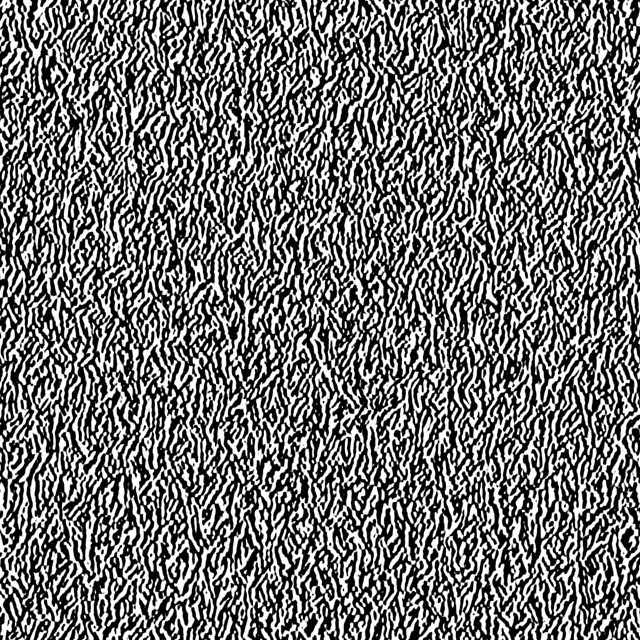
Give the GLSL for this texture, as a three.js fragment shader.

```glsl
// Dense black and white bristles: thin, wiggly, mostly upright strokes.
// Stretched gradient noise, differenced across its strokes to keep them even,
// is laid down in a fan of directions and the sum is cut into two tones.

#define STROKES 152.0    // noise cells across the canvas
#define STRETCH 5.2      // stroke length over width
#define LEAN 0.14        // mean tilt to the right, radians
#define SPREAD 0.72      // half angle of the fan, radians
#define PATCHES 27.0     // patches of one direction across the canvas
#define GRAIN 0.36       // strength of the fine roughness
#define LEVEL 0.046      // cut level, higher is darker
#define EDGE 0.0014      // half width of the soft edge, canvas units
#define DARK vec3(0.005)
#define LIGHT vec3(0.995)

const int LAYERS = 6;

varying vec2 vUv;

// Unit gradient at a lattice point
vec2 latticeGradient(vec2 cell) {
  vec3 h = fract(cell.xyx * vec3(0.1031, 0.1030, 0.0973));
  h += dot(h, h.yzx + 33.33);
  float angle = 6.28319 * fract((h.x + h.y) * h.z);
  return vec2(cos(angle), sin(angle));
}

float gradientNoise(vec2 p) {
  vec2 cell = floor(p);
  vec2 f = p - cell;
  vec2 u = f * f * f * (f * (f * 6.0 - 15.0) + 10.0);
  vec2 right = vec2(1.0, 0.0);
  vec2 up = vec2(0.0, 1.0);
  float bottom = mix(dot(latticeGradient(cell), f),
                     dot(latticeGradient(cell + right), f - right), u.x);
  float top = mix(dot(latticeGradient(cell + up), f - up),
                  dot(latticeGradient(cell + 1.0), f - 1.0), u.x);
  return mix(bottom, top, u.y);
}

// Difference across x removes broad blotches and leaves even strokes
float strokeNoise(vec2 q) {
  vec2 halfStroke = vec2(0.35, 0.0);
  return gradientNoise(q + halfStroke) - gradientNoise(q - halfStroke);
}

// Sum of the stroke layers, positive on light strokes
float bristleField(vec2 p) {
  float sum = 0.0;
  float power = 0.0;
  for (int i = 0; i < LAYERS; i++) {
    float id = float(i);
    float fan = 2.0 * id / float(LAYERS - 1) - 1.0;
    float angle = LEAN + SPREAD * fan;
    vec2 along = vec2(sin(angle), cos(angle));
    vec2 across = vec2(along.y, -along.x);

    // Patch in which this direction dominates
    float patchNoise = gradientNoise(p * PATCHES + id * vec2(37.3, 53.9) + 200.4);
    float weight = mix(0.12, 1.0, smoothstep(-0.15, 0.4, patchNoise));
    weight *= 1.0 - 0.4 * fan * fan;

    vec2 q = STROKES * vec2(dot(p, across), dot(p, along) / STRETCH);
    sum += weight * strokeNoise(q + id * vec2(71.7, 43.1) + 210.6);
    power += weight * weight;
  }
  float grain = GRAIN * strokeNoise(p * STROKES * vec2(1.1, 0.85) + 311.7);
  return sum * inversesqrt(power) + grain - LEVEL;
}

void main() {
  // Field and its slope give the distance to the nearest stroke edge
  float stepSize = 0.0003;
  float field = bristleField(vUv);
  vec2 slope = vec2(bristleField(vUv + vec2(stepSize, 0.0)),
                    bristleField(vUv + vec2(0.0, stepSize))) - field;
  float edgeDistance = field / max(length(slope) / stepSize, 50.0);

  float light = smoothstep(-EDGE, EDGE, edgeDistance);
  gl_FragColor = vec4(mix(DARK, LIGHT, light), 1.0);
}
```
